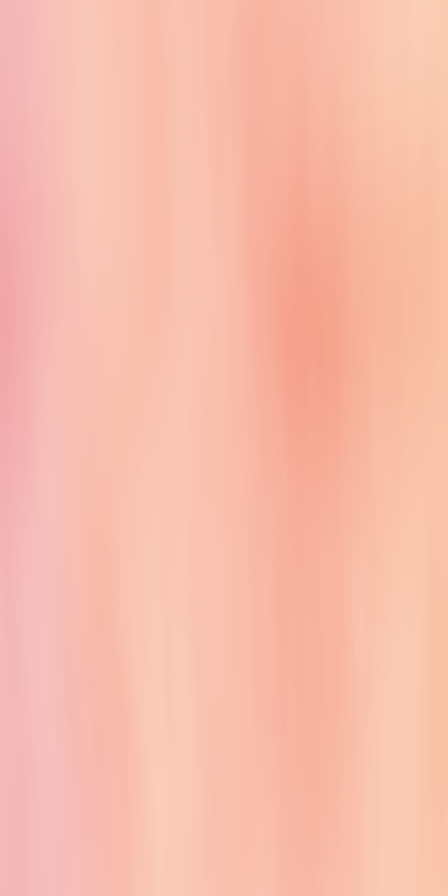
Reproduce this background procedurally as a WebGL 1 fragment shader.

```glsl
precision highp float;

uniform vec2 u_resolution;

const vec3 PALE_PEACH = vec3(0.984, 0.808, 0.740);
const vec3 CORAL = vec3(0.960, 0.618, 0.535);
const vec3 PALE_PINK = vec3(0.965, 0.762, 0.772);
const vec3 ROSE = vec3(0.942, 0.610, 0.622);
const vec3 APRICOT_SHIFT = vec3(0.000, 0.006, -0.028);

const float BASE_TONE = 0.20;
const float STREAK_STRENGTH = 0.46;
const float FIBRE_STRENGTH = 0.07;
const float TIDE_STRENGTH = 0.10;
const float WARP = 0.05;
const vec2 STREAK_SCALE = vec2(6.0, 1.7);
const vec2 FIBRE_SCALE = vec2(46.0, 3.5);
const int TIDE_COUNT = 7;

float hash(vec2 p) {
    vec3 q = fract(vec3(p.xyx) * 0.1031);
    q += dot(q, q.yzx + 33.33);
    return fract((q.x + q.y) * q.z);
}

float noise(vec2 p) {
    vec2 cell = floor(p);
    vec2 f = fract(p);
    f = f * f * f * (f * (f * 6.0 - 15.0) + 10.0);
    float low = mix(hash(cell), hash(cell + vec2(1.0, 0.0)), f.x);
    float high = mix(hash(cell + vec2(0.0, 1.0)), hash(cell + vec2(1.0, 1.0)), f.x);
    return mix(low, high, f.y);
}

// Layered noise, stretched further along y with each octave
float streaks(vec2 p) {
    float sum = 0.0;
    float weight = 0.5;
    for (int i = 0; i < 4; i++) {
        sum += weight * noise(p);
        p = p * vec2(2.1, 1.5) + vec2(17.3, 9.1);
        weight *= 0.5;
    }
    return sum / 0.9375;
}

// Soft elliptical pool of pigment
float pool(vec2 p, vec2 centre, vec2 radius) {
    vec2 d = (p - centre) / radius;
    return exp(-dot(d, d));
}

// Broad washes: positive pools deepen the tone, negative ones lift it
float washTone(vec2 p) {
    float tone = BASE_TONE;
    tone += 0.60 * pool(p, vec2(0.71, 0.65), vec2(0.12, 0.20));
    tone += 0.30 * pool(p, vec2(0.64, 0.98), vec2(0.13, 0.22));
    tone += 0.32 * pool(p, vec2(0.69, 0.22), vec2(0.13, 0.32));
    tone += 0.20 * pool(p, vec2(0.97, 0.68), vec2(0.12, 0.18));
    tone += 0.16 * pool(p, vec2(1.02, 0.20), vec2(0.07, 0.30));
    tone += 0.16 * pool(p, vec2(0.33, 0.68), vec2(0.05, 0.25));
    tone += 0.24 * pool(p, vec2(0.25, 0.22), vec2(0.08, 0.32));
    tone += 0.42 * pool(p, vec2(0.02, 0.66), vec2(0.13, 0.22));
    tone -= 0.15 * pool(p, vec2(0.40, 0.12), vec2(0.10, 0.30));
    tone -= 0.16 * pool(p, vec2(0.92, 1.00), vec2(0.14, 0.18));
    tone -= 0.12 * pool(p, vec2(0.88, 0.28), vec2(0.07, 0.28));
    return tone;
}

// Faint dried edges: crisp on one side, fading on the other
float tideLines(vec2 p) {
    float sum = 0.0;
    for (int i = 0; i < TIDE_COUNT; i++) {
        float id = float(i) + 1.0;
        float x = mix(0.56, 0.86, hash(vec2(id, 3.0)));
        float y = mix(0.08, 0.80, hash(vec2(id, 11.0)));
        float halfLength = mix(0.05, 0.16, hash(vec2(id, 23.0)));
        float bend = 0.025 * (noise(vec2(id * 5.0, p.y * 9.0)) - 0.5);
        float d = p.x - x - bend;
        float edge = smoothstep(-0.004, 0.004, d) * exp(-max(d, 0.0) / 0.018);
        float taper = 1.0 - smoothstep(0.3, 1.0, abs(p.y - y) / halfLength);
        sum += edge * taper * mix(0.4, 1.0, hash(vec2(id, 31.0)));
    }
    return sum;
}

void main() {
    vec2 uv = gl_FragCoord.xy / u_resolution;

    // Gentle sideways drift of the washes
    float drift = streaks(vec2(uv.x * 3.0, uv.y * 2.5) + 41.0) - 0.5;
    vec2 p = uv + vec2(drift * WARP * 2.0, 0.0);

    float tone = washTone(p);
    tone += STREAK_STRENGTH * (streaks(p * STREAK_SCALE + 5.0) - 0.5);
    tone += FIBRE_STRENGTH * (noise(p * FIBRE_SCALE) - 0.5);
    tone -= TIDE_STRENGTH * tideLines(uv);
    tone = clamp(tone, 0.0, 1.0);

    // Pink margin widens toward the bottom, apricot warms the right
    float pinkReach = mix(0.34, 0.24, uv.y);
    float pink = 1.0 - smoothstep(0.02, pinkReach, p.x);
    float apricot = smoothstep(0.65, 1.0, p.x);

    vec3 peachWash = mix(PALE_PEACH, CORAL, tone) + APRICOT_SHIFT * apricot;
    vec3 pinkWash = mix(PALE_PINK, ROSE, tone);
    gl_FragColor = vec4(mix(peachWash, pinkWash, pink), 1.0);
}
```
